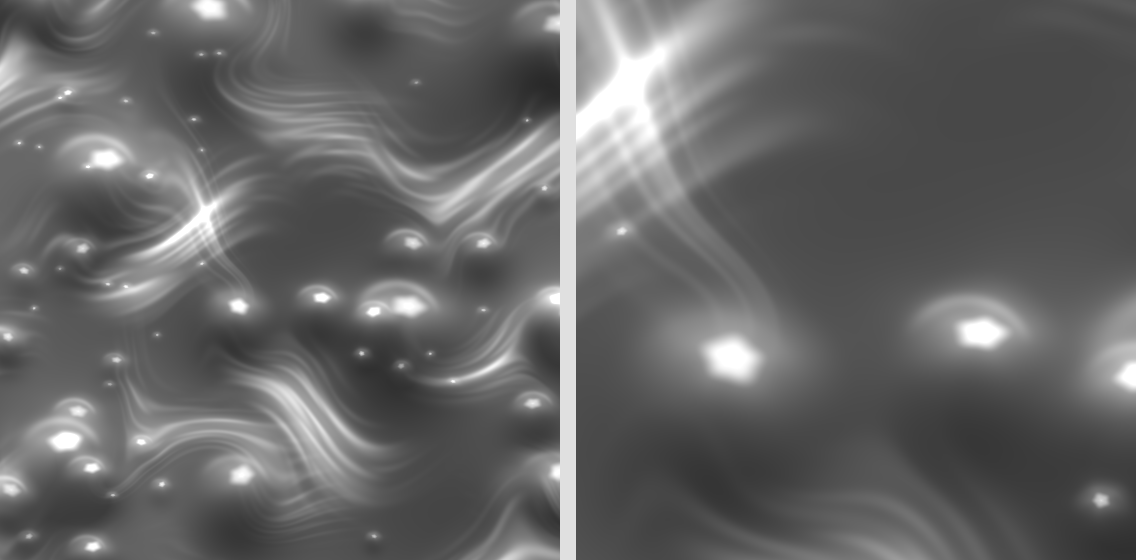
Left: the whole. Right: its middle third, enlarged.
Give the GLSL for this texture, as a WebGL 1 fragment shader.

```glsl
precision highp float;
// Grey liquid relief: glossy soft bubbles among swirling, silky bands of light.
uniform vec2 u_resolution;

float hash(vec2 p) {
  return fract(sin(dot(p, vec2(127.1, 311.7))) * 43758.5);
}

// One cellular layer of bubbles: adds light, deepens shade, bends the flow.
void addBubbles(vec2 p, float cells, float chance, float size, float depth,
                inout float light, inout float shade, inout float cover, inout vec2 bend) {
  vec2 cell = floor(p * cells);
  for (int j = -1; j <= 1; j++) {
    for (int i = -1; i <= 1; i++) {
      vec2 id = cell + vec2(float(i), float(j));
      vec2 seed = id + cells * 1.7;
      if (hash(seed) > chance) continue;
      vec2 jitter = vec2(hash(seed + 3.1), hash(seed + 8.3));
      float variety = hash(seed + 5.7);
      float radius = size * mix(0.55, 1.0, variety) / cells;
      vec2 d = (p - (id + 0.25 + 0.5 * jitter) / cells) / radius;
      float dist = length(d);
      float fade = smoothstep(3.0, 0.6, dist);
      float body = smoothstep(1.25, 0.6, dist);

      // Lit upper dome with a soft arc along its crown
      float dome = 0.14 * body * smoothstep(-0.3, 0.9, d.y);
      float arc = exp(-pow((dist - 0.8 + 0.15 * d.x) / 0.09, 2.0))
                * smoothstep(0.3, 0.95, d.y / (dist + 0.01));

      // Uneven bright spot with a wide halo
      vec2 h = (d - vec2(0.3 * (jitter.x - 0.5), 0.4)) * vec2(1.0, 1.35);
      float angle = atan(h.y, h.x + 0.001);
      float spot = length(h) * (1.0 + 0.1 * sin(2.0 * angle + 6.3 * variety)
                                    + 0.06 * sin(5.0 * angle + 6.3 * jitter.x));
      float gloss = 0.36 * smoothstep(0.36, 0.14, spot) + 0.33 * exp(-1.5 * spot) + 0.28 * exp(-4.0 * spot);
      light += fade * (dome + 0.22 * variety * depth * arc + gloss * mix(0.5, 1.0, jitter.y)) * mix(0.55, 1.0, depth);

      // Wide shadow pooled below
      vec2 s = d + vec2(0.0, 1.0);
      shade *= 1.0 - 0.5 * depth * fade * exp(-0.45 * dot(s, s));
      cover = max(cover, body * depth);
      bend += depth * radius * fade * exp(-0.6 * dist * dist) * (vec2(-d.y, d.x) * 1.2 - 0.3 * d);
    }
  }
}

// Silky strands from layered sines, gathered into broad bright bands.
float strands(vec2 p) {
  for (int i = 0; i < 4; i++) {
    float k = float(i);
    float freq = 4.0 + 3.5 * k;
    p += 0.36 / freq * sin(p.yx * freq + vec2(1.3, 4.1) * (k + 1.0));
  }
  float along = p.x + 0.3 * p.y;
  float across = p.y - 0.3 * p.x;
  float band = pow(0.5 + 0.5 * sin(across * 15.0 + 1.4 * sin(along * 5.0) + 0.6), 2.0);
  band *= smoothstep(-0.7, 1.0, sin(along * 8.0 + across * 6.0 + 2.0));
  float threads = 0.0;
  for (int i = 0; i < 6; i++) {
    float k = float(i);
    float wave = across * (38.0 + 27.0 * k) + 1.5 * sin(along * (4.0 + k) + k * 2.0);
    float patches = smoothstep(0.0, 1.0, sin(along * (10.0 + 2.0 * k) + across * 14.0 + k * 2.4));
    threads += pow(0.5 + 0.5 * sin(wave), 3.0) * patches / (1.0 + 0.18 * k);
  }
  return band * (0.08 + 0.34 * threads) + 0.24 * pow(band, 3.0);
}

void main() {
  vec2 p = gl_FragCoord.xy / min(u_resolution.x, u_resolution.y);
  float light = 0.0;
  float shade = 1.0;
  float cover = 0.0;
  vec2 bend = vec2(0.0);

  // Bubbles from large to specks
  addBubbles(p, 3.7, 0.74, 0.4, 1.0, light, shade, cover, bend);
  addBubbles(p + 0.37, 7.0, 0.24, 0.38, 0.8, light, shade, cover, bend);
  addBubbles(p + 0.61, 13.0, 0.1, 0.38, 0.35, light, shade, cover, bend);
  addBubbles(p + 0.83, 24.0, 0.05, 0.36, 0.05, light, shade, cover, bend);

  // Slow drift of the dark ground
  float ground = 0.35 + 0.05 * sin(p.x * 5.0 + 2.0 * sin(p.y * 4.0))
               + 0.03 * sin(p.y * 9.0 - p.x * 4.0 + 1.0);

  // Two flows of strands that cross at different angles
  vec2 flow = p + bend;
  vec2 turned = mat2(0.83, 0.56, -0.56, 0.83) * flow * 1.3 + vec2(0.7, 0.2);
  float silk = strands(flow) + 0.6 * strands(turned);
  light += silk * (1.0 - 0.65 * cover) * mix(0.4, 1.0, shade);
  float tone = ground * max(shade, 0.5) + light;
  gl_FragColor = vec4(vec3(clamp(tone, 0.0, 1.0)), 1.0);
}
```
